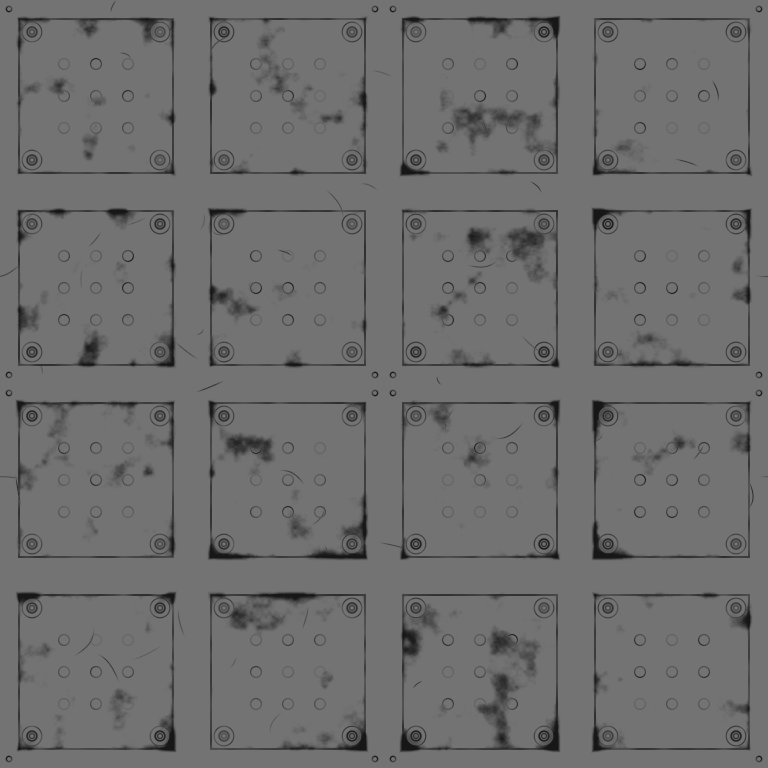
Reproduce this texture map procedurally as a WebGL 2 fragment shader.

```glsl
#version 300 es
precision highp float;
// Grey metal wall of four by four bolted plates with grimy edges, punched rings and scratches.
uniform vec2 u_resolution;
out vec4 fragColor;

float hash(vec2 p) {
    return fract(sin(dot(p, vec2(127.1, 311.7))) * 43758.5453);
}

// Value noise on a lattice that wraps after "period" cells
float wrapNoise(vec2 uv, float period) {
    vec2 p = uv * period, i = floor(p), f = fract(p);
    f = f * f * (3.0 - 2.0 * f);
    vec2 a = mod(i, period), b = mod(i + 1.0, period);
    return mix(mix(hash(a), hash(vec2(b.x, a.y)), f.x),
               mix(hash(vec2(a.x, b.y)), hash(b), f.x), f.y);
}

float wrapFbm(vec2 uv, float period) {
    float sum = 0.0, amp = 0.516;
    for (int i = 0; i < 5; i++) {
        sum += amp * wrapNoise(uv, period);
        period *= 2.0;
        amp *= 0.5;
    }
    return sum;
}

// Soft line around the zero of a distance
float stroke(float d, float halfWidth, float aa) {
    return 1.0 - smoothstep(halfWidth - aa, halfWidth + aa, abs(d));
}

// Thin curved marks scattered over the wrapped canvas
float scratches(vec2 uv, float aa) {
    float dark = 0.0;
    for (int i = 0; i < 44; i++) {
        vec2 seed = vec2(float(i), 7.3);
        vec2 d = fract(uv - vec2(hash(seed), hash(seed + 3.1)) + 0.5) - 0.5;
        float angle = 6.2832 * hash(seed + 5.7);
        float reach = mix(0.007, 0.026, hash(seed + 9.2));
        d = mat2(cos(angle), sin(angle), -sin(angle), cos(angle)) * d;
        float t = d.x / reach;
        float bend = reach * (hash(seed + 12.4) - 0.5) * (0.8 * t * t + 0.3 * t * t * t);
        float taper = 1.0 - smoothstep(0.3, 1.0, abs(t));
        float ink = mix(0.25, 0.9, hash(seed + 15.8));
        dark = max(dark, stroke(d.y - bend, 0.0006, aa) * taper * ink);
    }
    return dark;
}

void main() {
    vec2 uv = gl_FragCoord.xy / u_resolution;
    float pixel = 1.0 / min(u_resolution.x, u_resolution.y);
    float aa = 3.0 * pixel;
    vec2 cell = floor(uv * 4.0);
    vec2 q = fract(uv * 4.0) - 0.5;

    // Plate edge and corner distances
    vec2 edge = abs(q) - 0.401;
    float d = max(edge.x, edge.y);
    float cornerWear = hash(cell * 2.0 + step(0.0, q) + 1.7);
    float corner = exp(-length(edge) / 0.055) * (0.1 + 0.38 * cornerWear * cornerWear);

    // Grime gathers at edges and corners, with loose patches inside
    float border = exp(-(d > 0.0 ? d * 3.0 : -d) / 0.017);
    float dirt = wrapFbm(uv, 26.0) + 0.23 * border + corner;
    float grime = smoothstep(0.63, 0.94, dirt) * (1.0 - smoothstep(0.002, 0.022, d));

    // Bolt in each plate corner
    float bolt = length(abs(q) - 0.3335);
    grime *= mix(0.4, 1.0, smoothstep(0.046, 0.052, bolt));
    float patchy = wrapNoise(uv, 96.0);
    float dark = grime;
    dark = max(dark, stroke(bolt - 0.051, 0.0028, aa) * (0.3 + 0.5 * patchy));
    dark = max(dark, stroke(bolt - 0.025, 0.005, aa) * (0.45 + 0.45 * cornerWear));
    dark = max(dark, stroke(bolt - 0.0125, 0.003, aa) * (0.4 + 0.5 * cornerWear));

    // Three by three punched rings, each worn on one side
    vec2 slot = clamp(floor(q * 6.0 + 0.5), -1.0, 1.0);
    vec2 h = q - slot / 6.0;
    float ringSeed = hash(cell * 3.0 + slot + 21.3);
    float side = 0.5 + 0.5 * cos(atan(h.y, h.x) - 6.2832 * hash(cell * 3.0 + slot + 40.9));
    float ringInk = mix(0.12, 0.55, ringSeed) + 0.5 * side * side * ringSeed;
    dark = max(dark, stroke(length(h) - 0.028, 0.0028, aa) * ringInk);

    // Plate outline of uneven strength
    dark = max(dark, stroke(d, 0.004, aa) * mix(0.4, 1.0, wrapNoise(uv + 0.37, 64.0)));

    // Small screws at the corners of each two by two group
    vec2 group = fract(uv * 2.0);
    vec2 s = min(group, 1.0 - group) - 0.0235;
    float lit = 0.75 + 0.25 * cos(atan(s.y, s.x) - 2.4);
    dark = max(dark, stroke(length(s) - 0.0068, 0.0018, 1.5 * pixel) * lit);

    dark = max(dark, scratches(uv, 0.75 * pixel));
    fragColor = vec4(vec3(mix(0.45, 0.09, clamp(dark, 0.0, 1.0))), 1.0);
}
```
